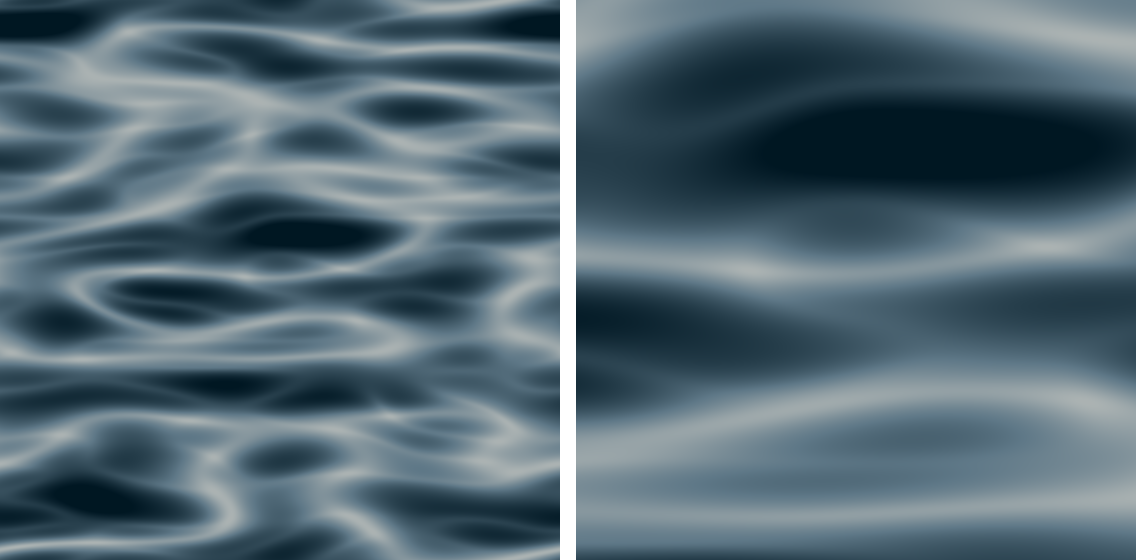
Left: the whole. Right: its middle third, enlarged.
Write a WebGL 1 fragment shader that draws this texture.

```glsl
precision highp float;
uniform vec2 u_resolution;

// Random gradient, flattened so that crests run mostly sideways
vec2 latticeGradient(vec2 cell, vec2 period, float seed) {
  vec2 wrapped = floor(mod(cell + 0.5, period));
  float h = fract(sin(dot(wrapped, vec2(127.1, 311.7)) + seed * 74.7) * 4375.85);
  float angle = 6.28319 * h;
  return vec2(0.7 * cos(angle), 1.2 * sin(angle));
}

// Gradient noise that wraps after a whole number of cells
float wrapNoise(vec2 uv, vec2 period, float seed) {
  vec2 p = uv * period + seed * vec2(0.37, 0.61);
  vec2 cell = floor(p);
  vec2 f = p - cell;
  vec2 w = f * f * f * (f * (f * 6.0 - 15.0) + 10.0);
  vec2 e = vec2(1.0, 0.0);
  float a = dot(latticeGradient(cell, period, seed), f);
  float b = dot(latticeGradient(cell + e.xy, period, seed), f - e.xy);
  float c = dot(latticeGradient(cell + e.yx, period, seed), f - e.yx);
  float d = dot(latticeGradient(cell + e.xx, period, seed), f - e.xx);
  return mix(mix(a, b, w.x), mix(c, d, w.x), w.y);
}

// Soft bright crest along the zero line of a height
float crest(float height) {
  return exp(-4.5 * (sqrt(height * height + 0.004) - 0.06));
}

vec3 waterColor(float light) {
  vec3 trough = vec3(0.0, 0.09, 0.135);
  vec3 slope = vec3(0.37, 0.47, 0.53);
  vec3 glint = vec3(0.67, 0.70, 0.70);
  vec3 shade = mix(trough, slope, clamp(light / 0.55, 0.0, 1.0));
  return mix(shade, glint, clamp((light - 0.55) / 0.45, 0.0, 1.0));
}

void main() {
  vec2 uv = gl_FragCoord.xy / u_resolution;

  // Gentle bending of the wave lines
  vec2 bend = vec2(wrapNoise(uv, vec2(2.0, 5.0), 1.0),
                   wrapNoise(uv, vec2(3.0, 3.0), 2.0));
  vec2 p = uv + bend * vec2(0.10, 0.035);

  // Broad swell and smaller ripples
  float swell = wrapNoise(p, vec2(3.0, 8.0), 3.0)
              + 0.6 * wrapNoise(p, vec2(2.0, 7.0), 4.0);
  float ripple = wrapNoise(p, vec2(4.0, 13.0), 5.0);

  float light = 0.72 * crest(swell) + 0.28 * crest(ripple);
  gl_FragColor = vec4(waterColor(1.22 * light - 0.2), 1.0);
}
```
